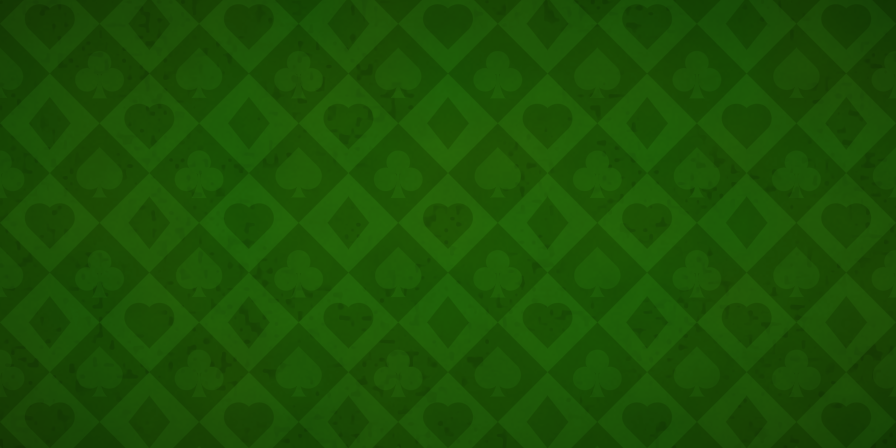
Write a Shadertoy shader that draws this pattern.

```glsl
// Green card-table felt: a diamond lattice with the four card suits, mottled and vignetted.

const float COLUMNS = 9.0;                      // lattice cells across the canvas
const vec2 LATTICE_CENTER = vec2(0.5, 0.5026);  // fraction of the canvas
const vec3 DARK_FELT = vec3(0.110, 0.328, 0.015);
const vec3 LIGHT_FELT = vec3(0.135, 0.392, 0.034);

float hash(vec2 p) {
    vec3 h = fract(p.xyx * 0.1031);
    h += dot(h, h.yzx + 33.33);
    return fract((h.x + h.y) * h.z);
}

float valueNoise(vec2 p) {
    vec2 i = floor(p), f = fract(p);
    f = f * f * (3.0 - 2.0 * f);
    float low = mix(hash(i), hash(i + vec2(1, 0)), f.x);
    float high = mix(hash(i + vec2(0, 1)), hash(i + vec2(1, 1)), f.x);
    return mix(low, high, f.y);
}

float fbm(vec2 p) {
    float sum = 0.0, amplitude = 0.5;
    for (int i = 0; i < 4; i++) {
        sum += amplitude * valueNoise(p);
        p = p * 2.03 + 17.7;
        amplitude *= 0.5;
    }
    return sum;
}

float dot2(vec2 v) { return dot(v, v); }

// Signed distances, negative inside
float rhombus(vec2 p, vec2 halfSize) {
    p = abs(p) / halfSize;
    return (p.x + p.y - 1.0) * halfSize.x * halfSize.y / length(halfSize);
}

// Heart with its tip at the origin
float heart(vec2 p, float size) {
    p = vec2(abs(p.x), p.y) / size;
    float lobe = length(p - vec2(0.25, 0.75)) - sqrt(0.125);
    float wedge = sqrt(min(dot2(p - vec2(0, 1)), dot2(p - 0.5 * max(p.x + p.y, 0.0))))
                * sign(p.x - p.y);
    return size * (p.x + p.y > 1.0 ? lobe : wedge);
}

// Stem that flares towards its foot
float stem(vec2 p, float top, float foot) {
    float t = clamp((top - p.y) / (top - foot), 0.0, 1.0);
    float side = abs(p.x) - mix(0.014, 0.075, t * t * t);
    return max(side, max(p.y - top, foot - p.y));
}

float spade(vec2 p) {
    float body = heart(vec2(p.x, 0.26 - p.y), 0.385);
    return min(body, stem(p, -0.05, -0.245));
}

float club(vec2 p) {
    float leaves = min(length(p - vec2(0.0, 0.108)),
                       length(vec2(abs(p.x), p.y) - vec2(0.127, -0.063)));
    return min(leaves - 0.118, stem(p, 0.04, -0.25));
}

float coverage(float distance, float pixel) {
    return 1.0 - smoothstep(-0.8 * pixel, 0.8 * pixel, distance);
}

bool isOdd(vec2 cell) { return mod(cell.x + cell.y, 2.0) > 0.5; }

// 0 on dark felt, 1 on light felt
float suitLattice(vec2 p, float pixel) {
    // Light cells hold dark hearts and diamonds
    vec2 lightCell = floor(p + 0.5);
    vec2 a = p - lightCell;
    float field = coverage(rhombus(a, vec2(0.5)), pixel);
    float inset = isOdd(lightCell) ? rhombus(a, vec2(0.21, 0.265))
                                   : heart(a + vec2(0.0, 0.262), 0.415);
    // Dark cells hold light clubs and spades
    vec2 darkCell = floor(p);
    vec2 b = p - darkCell - 0.5;
    float emblem = isOdd(darkCell) ? club(b) : spade(b);
    return field - 0.92 * coverage(inset, pixel) + 0.72 * coverage(emblem, pixel);
}

// Brightness factor of the worn cloth; specks show most on dark felt
float wear(vec2 p, float tone) {
    float cloud = fbm(p * 3.0) - 0.47;
    float grain = valueNoise(p * 34.0) - 0.5;
    float specks = smoothstep(0.66, 0.9, valueNoise(p * 17.0 + 5.3))
                 * smoothstep(0.35, 0.65, valueNoise(p * 2.3 + 9.1));
    return 1.0 + 0.10 * cloud + 0.025 * grain - mix(0.12, 0.05, tone) * specks;
}

float vignette(vec2 uv) {
    return 1.02 - 0.18 * dot2(2.0 * uv - 1.0);
}

void mainImage(out vec4 fragColor, in vec2 fragCoord) {
    vec2 uv = fragCoord / iResolution.xy;
    float pixel = COLUMNS / iResolution.x;
    vec2 p = (fragCoord - LATTICE_CENTER * iResolution.xy) * pixel;

    float tone = suitLattice(p, pixel);
    vec3 color = mix(DARK_FELT, LIGHT_FELT, tone);
    color *= wear(p + 40.0, tone) * vignette(uv);
    color.r *= 1.0 + 0.22 * (valueNoise(p * 1.4 + 70.0) - 0.5);  // olive drift
    fragColor = vec4(color, 1.0);
}
```
